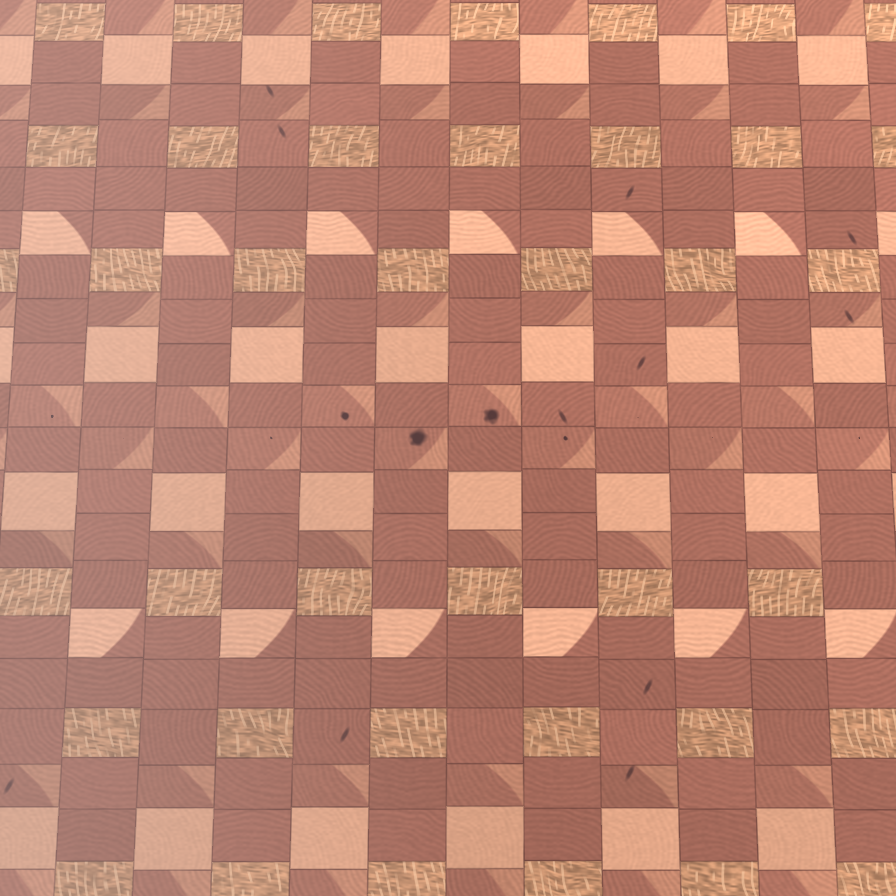
A WebGL 2 fragment shader for this texture:

```glsl
#version 300 es
precision highp float;
// End-grain butcher block seen at a slight tilt: one laminated slice of mixed
// woods repeats in every column, and every other column is turned over.
// A perspective map finds the strip; each wood then gets its own grain.
uniform vec2 u_resolution;
out vec4 outColor;

// Layout, in canvas units
const float WIDTH_TOP = 0.0769;    // column width at the top edge
const float WIDTH_GROWTH = 0.0106; // added width at the bottom edge
const float MIRROR_LINE = 0.4766;  // flip axis, measured from the top
const float JOINT_WIDTH = 0.0011;
const float RING_SPACING = 0.0062;
const float KNOT_RADIUS = 0.0115;
const int STRIPS = 21;
const int KNOT_STRIP = 10;
const float EDGE[22] = float[22](-0.56, -0.504, -0.456, -0.404, -0.352, -0.301,
  -0.249, -0.197, -0.146, -0.095, -0.047, 0.0, 0.050, 0.114, 0.154, 0.205,
  0.250, 0.302, 0.359, 0.402, 0.464, 0.53);

// Kinds of strip, in order along the slice
const int BROWN = 0, STREAKED = 1, OAK = 2, SPLIT = 3, PALE = 4;
const int KIND[21] = int[21](BROWN, OAK, BROWN, BROWN, OAK, BROWN, SPLIT, BROWN,
  BROWN, BROWN, STREAKED, BROWN, PALE, STREAKED, OAK, BROWN, BROWN, BROWN,
  STREAKED, PALE, STREAKED);

const vec3 BROWN_WOOD = vec3(0.61, 0.39, 0.335);
const vec3 TAN_WOOD = vec3(0.75, 0.52, 0.42);
const vec3 PALE_WOOD = vec3(0.87, 0.64, 0.52);
const vec3 OAK_WOOD = vec3(0.72, 0.525, 0.40);
const vec3 OAK_RAY = vec3(0.88, 0.70, 0.56);
const vec3 JOINT = vec3(0.36, 0.22, 0.20);
const vec3 KNOT = vec3(0.25, 0.17, 0.18);
const vec3 HAZE = vec3(0.85, 0.82, 0.85);

float hash(vec2 p) {
  return fract(sin(dot(p, vec2(127.1, 311.7))) * 43758.5453);
}

float noise(vec2 p) {
  vec2 i = floor(p), f = fract(p);
  f = f * f * (3.0 - 2.0 * f);
  return mix(mix(hash(i), hash(i + vec2(1, 0)), f.x),
             mix(hash(i + vec2(0, 1)), hash(i + vec2(1, 1)), f.x), f.y);
}

// Growth rings around a pith outside the block; returns -1 to 1
float rings(vec2 m, float strip, float column) {
  float angle = 6.283 * hash(vec2(strip, 3.0)) + 0.4 * hash(vec2(column, strip));
  vec2 pith = (0.05 + 0.07 * hash(vec2(strip, 8.0))) * vec2(cos(angle), sin(angle));
  float wobble = 0.9 * noise(m * 60.0 + vec2(column, strip) * 7.0);
  float phase = length(m - pith) / RING_SPACING + wobble;
  return sin(6.283 * phase) * (0.4 + 0.6 * noise(vec2(phase * 0.6, strip)));
}

// Oak: dark pore rows crossed by slanted light rays
vec3 oak(vec2 m, vec2 seed) {
  float bend = noise(m * 35.0 + seed * 5.0);
  float pores = noise(vec2(m.x * 140.0, (m.y + 0.12 * m.x) * 480.0 + bend * 3.0) + seed * 9.0);
  vec3 c = OAK_WOOD * (0.80 + 0.38 * pores);
  float x = (m.x + 0.2 * m.y) / 0.0095 + bend * 0.9 + hash(seed);
  float ray = 1.0 - smoothstep(0.06, 0.22, abs(fract(x) - 0.5));
  ray *= smoothstep(0.25, 0.6, noise(vec2(floor(x) * 3.0, m.y * 110.0) + seed));
  return mix(c, OAK_RAY, 0.75 * ray);
}

void main() {
  vec2 p = gl_FragCoord.xy / u_resolution;
  float px = 1.0 / min(u_resolution.x, u_resolution.y);
  float down = 1.0 - p.y;

  // Undo the tilt, then find the column and its strip
  float width = WIDTH_TOP + WIDTH_GROWTH * down;
  float baseWidth = WIDTH_TOP + WIDTH_GROWTH * MIRROR_LINE;
  float across = (p.x - 0.5026 + 0.005 * down) / width;
  float column = floor(across);
  float u = across - column;
  float along = (down - MIRROR_LINE) * baseWidth / width;
  float s = mod(column, 2.0) < 0.5 ? along : -along;
  s += 0.002 * (hash(vec2(column, 5.0)) - 0.5);
  int k = 0;
  for (int i = 1; i < STRIPS; i++) if (s > EDGE[i]) k = i;
  float strip = float(k), low = EDGE[k], high = EDGE[k + 1];
  float q = (s - low) / (high - low);
  vec2 m = vec2((u - 0.5) * baseWidth, s - 0.5 * (low + high));
  vec2 seed = vec2(column, strip);

  // Wood of this block, with a slanted sapwood boundary in some strips
  float slant = u - 0.46 - 0.5 * q - 0.12 * (hash(seed) - 0.5) - 0.06 * sin(3.0 * q);
  float sap = smoothstep(-0.025, 0.025, slant);
  int kind = KIND[k];
  vec3 color = BROWN_WOOD;
  if (kind == STREAKED) color = mix(BROWN_WOOD, TAN_WOOD, 0.12 + 0.75 * sap);
  if (kind == SPLIT) color = mix(PALE_WOOD, BROWN_WOOD, sap);
  if (kind == PALE) color = PALE_WOOD;
  float depth = kind == PALE ? 0.018 : 0.045;
  color *= 1.0 + depth * rings(m, strip, column);
  if (kind == OAK) color = oak(m, seed);
  color *= 0.95 + 0.07 * hash(seed + 2.0) + 0.06 * hash(vec2(strip, 6.0));
  color *= 0.97 + 0.06 * noise(p * vec2(260.0, 420.0));

  // Knots fading along one strip, and rare small slits
  float fade = (column + 0.7) / 1.4;
  float radius = KNOT_RADIUS * exp(-fade * fade);
  vec2 k0 = vec2((u - 0.59) * baseWidth, s + 0.012);
  float knot = length(k0) + 0.004 * (noise(p * 220.0) - 0.5);
  if (k == KNOT_STRIP) color = mix(color, KNOT, 0.85 * (1.0 - smoothstep(radius * 0.45, radius + px, knot)));
  vec2 slit = m - 0.03 * (vec2(hash(seed + 11.0), hash(seed + 17.0)) - 0.5);
  float scar = length(vec2(slit.x + 0.5 * slit.y, slit.y * 0.4));
  if (kind < OAK && hash(seed + 23.0) > 0.94) color = mix(color, KNOT, 0.65 * (1.0 - smoothstep(0.001, 0.003 + px, scar)));

  // Glue joints
  float scale = width / baseWidth;
  float gap = min(min(u, 1.0 - u) * width, min(s - low, high - s) * scale * scale);
  float joint = 1.0 - smoothstep(0.0, JOINT_WIDTH * 0.5 + px, gap);
  color = mix(color, JOINT, joint * (0.35 + 0.35 * noise(p * 45.0)));

  // Soft light: brighter toward top and right, hazy on the left
  color *= 1.0 + 0.13 * p.y * p.y + 0.07 * p.x * p.x;
  color = mix(color, HAZE, 0.22 * (1.0 - smoothstep(0.0, 0.65, p.x)));
  outColor = vec4(color, 1.0);
}
```
